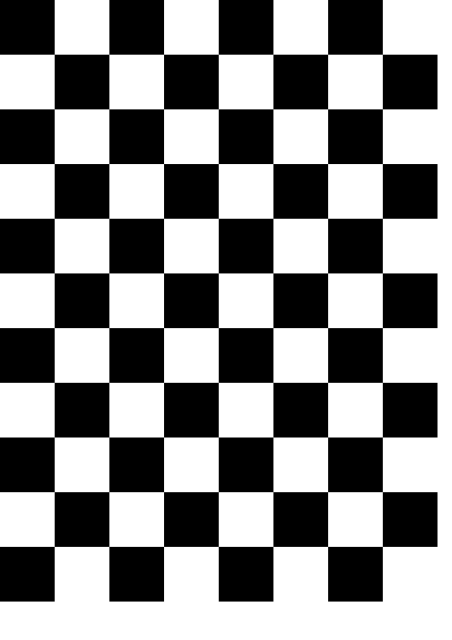
Give the GLSL for this pattern, as a Shadertoy shader.

```glsl
const float CELL_SIZE = 0.08545;          // side of a square, in canvas heights
const vec2 CELL_COUNT = vec2(8.0, 11.0);  // columns, rows
const vec3 DARK_COLOR = vec3(0.0);
const vec3 LIGHT_COLOR = vec3(1.0);

// Alternates between +1 in even cells and -1 in odd ones, filtered over one pixel
vec2 squareWave(vec2 p, float pixel) {
    vec2 triangle = abs(fract(0.5 * p - 0.25) * 2.0 - 1.0) - 0.5;
    return clamp(2.0 * triangle / pixel, -1.0, 1.0);
}

// Dark coverage of the board
float checkerboard(vec2 p, float pixel) {
    // Holding the last cell keeps the next one from bleeding into the border
    vec2 wave = squareWave(min(p, CELL_COUNT - 0.5), pixel);
    vec2 inside = clamp(0.5 + (CELL_COUNT - p) / pixel, 0.0, 1.0);
    return (0.5 + 0.5 * wave.x * wave.y) * inside.x * inside.y;
}

void mainImage(out vec4 fragColor, in vec2 fragCoord) {
    // Cell coordinates, counted from the top left corner
    float pixel = 1.0 / (CELL_SIZE * iResolution.y);
    vec2 p = vec2(fragCoord.x, iResolution.y - fragCoord.y) * pixel;

    float dark = checkerboard(p, pixel);
    fragColor = vec4(mix(LIGHT_COLOR, DARK_COLOR, dark), 1.0);
}
```
